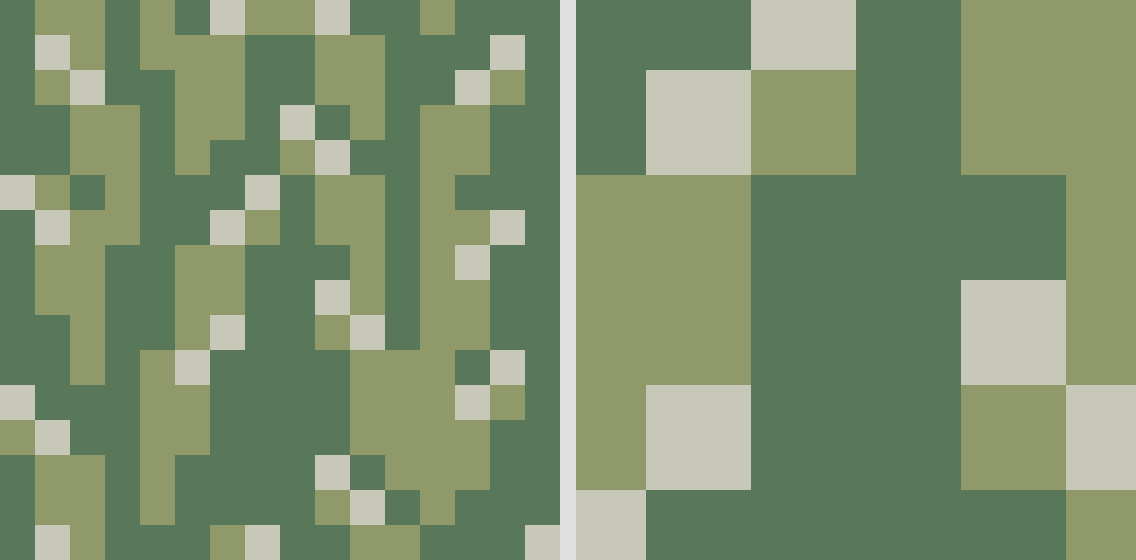
Left: the whole. Right: its middle third, enlarged.
This pattern is drawn by a WebGL 1 fragment shader. Its source:

```glsl
precision highp float;
// Blocky grass: slanted blades with pale tips on a coarse grid of square cells.

uniform vec2 u_resolution;

const float CELLS = 16.0;            // cells across the canvas
const vec2 PITCH = vec2(4.0, 5.0);   // cells given to each blade
const vec3 GROUND = vec3(0.350, 0.470, 0.350);
const vec3 BLADE = vec3(0.565, 0.600, 0.410);
const vec3 TIP = vec3(0.785, 0.785, 0.725);

float hash(vec2 p) {
  return fract(sin(dot(p, vec2(127.1, 311.7))) * 43758.5453);
}

// 1 when the cell lies in the block from lo to hi, both included
float block(vec2 cell, vec2 lo, vec2 hi) {
  vec2 s = step(lo - 0.5, cell) * step(cell, hi + 0.5);
  return s.x * s.y;
}

float single(vec2 cell, vec2 at) {
  return block(cell, at, at);
}

// Layer of one blade leaning right: 0 ground, 1 blade, 2 pale tip.
// The cell counts columns from the root and rows down from the tip.
float bladeLayer(vec2 cell, vec2 id) {
  float bodyEnd = 3.0 + step(0.5, hash(id + 11.3));
  float stemEnd = bodyEnd + 1.0 + step(0.5, hash(id + 23.9));
  float hasPaleTip = step(0.2, hash(id + 37.1));
  float shadeAbove = step(0.55, hash(id + 41.7));

  float tip = single(cell, vec2(2.0, 0.0)) + single(cell, vec2(1.0, 1.0));
  float body = block(cell, vec2(0.0, 2.0), vec2(1.0, bodyEnd));
  float stem = block(cell, vec2(0.0, bodyEnd), vec2(0.0, stemEnd));
  float below = single(cell, vec2(2.0, 1.0));
  float above = single(cell, vec2(1.0, 0.0)) + single(cell, vec2(0.0, 1.0));
  float shade = mix(below, above, shadeAbove);

  return max(max(body, stem), max(shade, tip * (1.0 + hasPaleTip)));
}

// Topmost layer at a grid cell, rows counted downward
float grassLayer(vec2 cell) {
  float column = floor(cell.x / PITCH.x);
  float leansLeft = 1.0 - mod(column, 2.0);
  cell.y += floor(PITCH.y * hash(vec2(column, 5.7)));
  float row = floor(cell.y / PITCH.y);

  // Long stems reach into the tile beneath, so test the tile above too
  float layer = 0.0;
  for (int i = 0; i < 2; i++) {
    vec2 id = vec2(column, row - float(i));
    vec2 jitter = floor(2.0 * vec2(hash(id + 3.1), hash(id + 7.9)));
    vec2 local = cell - id * PITCH - jitter;
    local.x = mix(local.x, 2.0 - local.x, leansLeft);
    layer = max(layer, bladeLayer(local, id));
  }
  return layer;
}

vec3 grassColor(vec2 pixel) {
  vec2 fromTopLeft = vec2(pixel.x, u_resolution.y - pixel.y);
  vec2 cell = floor(fromTopLeft / min(u_resolution.x, u_resolution.y) * CELLS);
  float layer = grassLayer(cell);
  vec3 color = mix(GROUND, BLADE, step(0.5, layer));
  return mix(color, TIP, step(1.5, layer));
}

void main() {
  // Four samples per pixel smooth the cell edges
  vec3 color = vec3(0.0);
  for (int i = 0; i < 4; i++) {
    float k = float(i);
    vec2 offset = vec2(mod(k, 2.0), floor(k / 2.0)) * 0.5 - 0.25;
    color += 0.25 * grassColor(gl_FragCoord.xy + offset);
  }
  gl_FragColor = vec4(color, 1.0);
}
```
